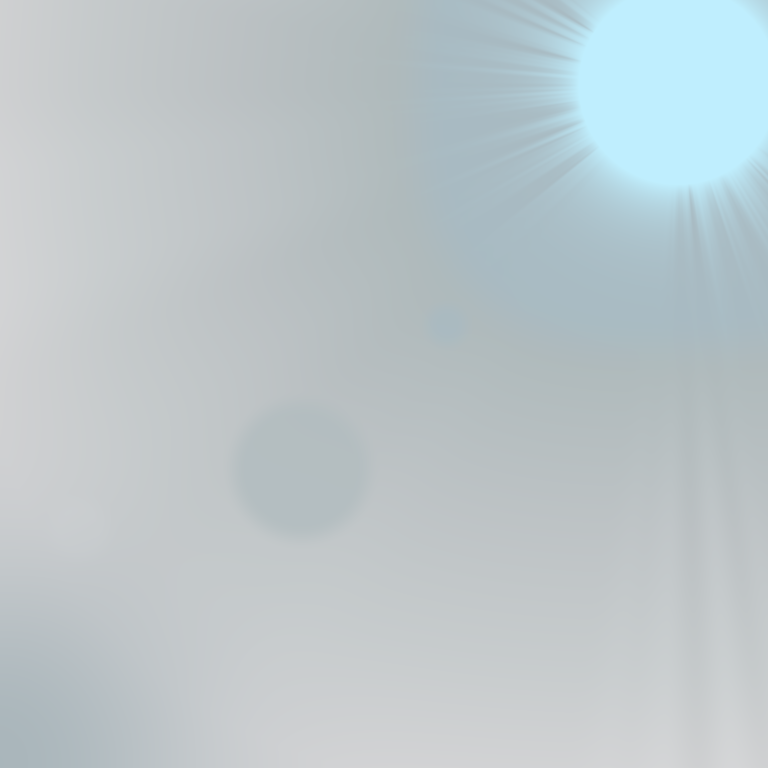
Give the GLSL for this background, as a Shadertoy shader.

```glsl
// A pale, hazy sky with a cyan sun in the upper right corner, thin rays and lens ghosts.
// A rounded-square distance drives the grey ramp; angular value noise around the sun
// makes the rays; soft discs make the ghosts and a wide falloff shades the lower left.

const vec2  SUN_POS = vec2(0.883, 0.889);
const float SUN_RADIUS = 0.129;
const float SUN_SOFTNESS = 0.044;
const float HAZE_POWER = 2.8;          // 2 = round haze, larger = squarer
const float RAY_DENSITY = 25.0;        // cells per radian
const float SHORT_RAY_STRENGTH = 0.65;
const float LONG_RAY_STRENGTH = 0.022;
const float SHADOW_RADIUS = 0.27;

const vec3 SUN_COLOR    = vec3(0.750, 0.935, 0.995);
const vec3 NEAR_COLOR   = vec3(0.660, 0.730, 0.760);
const vec3 SLATE_COLOR  = vec3(0.688, 0.730, 0.737);
const vec3 GREY_COLOR   = vec3(0.742, 0.764, 0.773);
const vec3 PALE_COLOR   = vec3(0.780, 0.798, 0.803);
const vec3 WHITE_COLOR  = vec3(0.832, 0.832, 0.838);
const vec3 SHADOW_COLOR = vec3(0.670, 0.718, 0.738);
const vec3 GHOST_COLOR  = vec3(0.698, 0.740, 0.751);

float hash(float n) {
    n = fract(n * 0.1031);
    n *= n + 33.33;
    n *= n + n;
    return fract(n);
}

float noise(float x) {
    float cell = floor(x);
    float t = smoothstep(0.0, 1.0, x - cell);
    return mix(hash(cell + 200.0), hash(cell + 201.0), t);
}

// 1 between lo and hi, fading to 0 over a soft margin
float window(float x, float lo, float hi, float soft) {
    return smoothstep(lo - soft, lo + soft, x) * (1.0 - smoothstep(hi - soft, hi + soft, x));
}

float softDisc(vec2 p, vec2 center, float radius, float soft) {
    return 1.0 - smoothstep(radius - soft, radius + soft, length(p - center));
}

// Colour of the haze at a given distance from the sun
vec3 hazeRamp(float d) {
    vec3 c = mix(NEAR_COLOR, SLATE_COLOR, smoothstep(0.30, 0.38, d));
    c = mix(c, GREY_COLOR, clamp((d - 0.37) / 0.21, 0.0, 1.0));
    c = mix(c, PALE_COLOR, clamp((d - 0.58) / 0.18, 0.0, 1.0));
    return mix(c, WHITE_COLOR, clamp((d - 0.76) / 0.17, 0.0, 1.0));
}

void mainImage(out vec4 fragColor, in vec2 fragCoord) {
    vec2 uv = fragCoord / iResolution.xy;
    vec2 toSun = uv - SUN_POS;
    float dist = length(toSun);
    float angle = atan(-toSun.y, -toSun.x);   // 0 points left, pi/2 points down

    // Hazy sky and the shaded corner
    vec2 side = pow(abs(toSun) + 1e-4, vec2(HAZE_POWER));
    vec3 color = hazeRamp(pow(side.x + side.y, 1.0 / HAZE_POWER));
    float corner = length(uv) / SHADOW_RADIUS;
    color = mix(color, SHADOW_COLOR, exp(-corner * corner));

    // Long faint rays: broad to the left, narrow straight down
    float broad = (noise(angle * 7.0) - 0.5) * window(angle, -0.3, 0.9, 0.2);
    float narrow = (noise(angle * RAY_DENSITY * 0.8 + 40.0) - 0.5) * window(angle, 1.46, 1.74, 0.06);
    float reach = smoothstep(0.28, 0.6, dist);
    color += LONG_RAY_STRENGTH * reach * (broad + 1.3 * narrow);

    // Lens ghosts: large disc, small disc and a faint bright one
    color = mix(color, GHOST_COLOR, 0.85 * softDisc(uv, vec2(0.392, 0.388), 0.088, 0.017));
    color = mix(color, NEAR_COLOR, 0.75 * softDisc(uv, vec2(0.582, 0.577), 0.025, 0.013));
    color += 0.008 * softDisc(uv, vec2(0.104, 0.310), 0.038, 0.015);

    // Sun glow, cut into short rays on its left and lower right
    float rays = 0.6 * noise(angle * RAY_DENSITY) + 0.4 * noise(angle * RAY_DENSITY * 2.0 + 70.0);
    float rayed = window(angle, -0.65, 0.75, 0.12) + window(angle, 1.55, 2.5, 0.1);
    float width = SUN_SOFTNESS * (1.0 + SHORT_RAY_STRENGTH * rayed * (2.0 * rays - 1.25));
    float glow = exp(-max(dist - SUN_RADIUS, 0.0) / width);
    color = mix(color, SUN_COLOR, glow);

    fragColor = vec4(clamp(color, 0.0, 1.0), 1.0);
}
```
